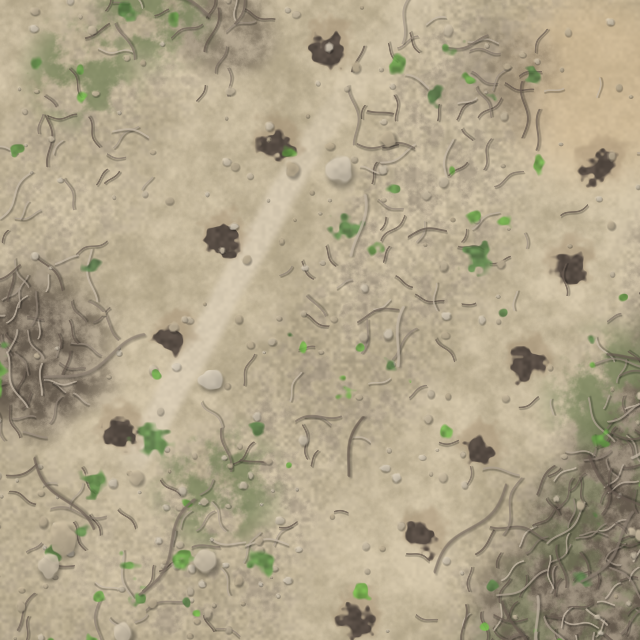
A WebGL 2 fragment shader for this texture:

```glsl
#version 300 es
precision highp float;
uniform vec2 u_resolution;
out vec4 fragColor;

float hash(vec2 p) {
  return fract(sin(dot(p, vec2(127.1, 311.7))) * 43758.545);
}

float noise(vec2 p) {
  vec2 i = floor(p), f = fract(p);
  f = f * f * (3.0 - 2.0 * f);
  return mix(mix(hash(i), hash(i + vec2(1, 0)), f.x),
             mix(hash(i + vec2(0, 1)), hash(i + 1.0), f.x), f.y);
}

float fbm(vec2 p) {
  float sum = 0.0, amp = 0.48;
  for (int i = 0; i < 5; i++) {
    sum += amp * noise(p);
    p = mat2(1.6, 1.2, -1.2, 1.6) * p + 7.3;
    amp *= 0.55;
  }
  return sum;
}

float below(float edge, float soft, float x) {
  return 1.0 - smoothstep(edge, edge + soft, x);
}

float blob(vec2 p, float x, float y, float radius) {
  return below(0.45, 0.7, length(p - vec2(x, y)) / radius);
}

// x runs across the planted rows, y along them
vec2 toRows(vec2 p) {
  return mat2(0.878, 0.478, -0.478, 0.878) * p;
}

float litterAt(vec2 p) {
  vec2 r = toRows(p);
  r.x += 0.07 * (noise(p * 8.0) - 0.5);
  float between = smoothstep(0.09, 0.17, r.x) * below(0.32, 0.11, r.x);
  float left = below(-0.22, 0.12, r.x) * smoothstep(-0.42, -0.32, r.x);
  float low = below(0.2, 0.14, r.y) * below(0.2, 0.2, r.x);
  float litter = max(max(between, 0.8 * left), max(0.7 * low, smoothstep(0.55, 0.63, r.x)));
  return litter * (1.0 - blob(p, 0.93, 0.88, 0.16));
}

float brushAt(vec2 p) {
  p += 0.06 * (vec2(noise(p * 13.0), noise(p * 13.0 + 40.0)) - 0.5);
  float piles = max(blob(p, 0.05, 0.46, 0.14), 0.6 * blob(p, 0.36, 0.97, 0.09));
  piles = max(piles, 0.4 * blob(p, 0.79, 0.87, 0.1));
  return max(piles, smoothstep(0.59, 0.69, toRows(p).x));
}

// Random point in one of the nine nearest cells
vec2 scatter(vec2 p, float scale, int k, float seed, out vec2 key) {
  vec2 cell = floor(p * scale) + vec2(k % 3 - 1, k / 3 - 1);
  key = cell + seed;
  return (cell + vec2(hash(key), hash(key + 19.0))) / scale;
}

void drawTwigs(inout vec3 col, vec2 p, float scale, float width, float amount) {
  for (int k = 0; k < 9; k++) {
    vec2 key, c = scatter(p, scale, k, scale, key);
    if (hash(key + 31.0) > amount * (0.03 + 0.3 * litterAt(c) + brushAt(c))) continue;
    float angle = 2.8 * hash(key + 47.0) - 0.4;
    vec2 q = mat2(cos(angle), -sin(angle), sin(angle), cos(angle)) * (p - c) * scale;
    q.y += 0.1 * sin(q.x * 4.0 + 6.0 * hash(key + 53.0));
    q.x = max(abs(q.x) - 0.3 - 0.5 * hash(key + 61.0), 0.0);
    q /= scale;
    vec3 wood = mix(vec3(0.4, 0.35, 0.31), vec3(0.77, 0.72, 0.65), smoothstep(0.25, 0.95, hash(key + 71.0)));
    col *= 1.0 - 0.22 * below(0.0, width * 2.0, length(q + vec2(0, 0.003)));
    col = mix(col, wood, 0.75 * below(width * 0.3, width * 1.1, length(q)));
  }
}

void drawStones(inout vec3 col, vec2 p, float scale, float sparse) {
  for (int k = 0; k < 9; k++) {
    vec2 key, c = scatter(p, scale, k, 37.0, key);
    float stony = max(blob(c, 0.34, 0.16, 0.17), blob(c, 0.02, 0.14, 0.13));
    if (hash(key + 31.0) > sparse + 0.33 * stony) continue;
    float size = mix(0.1, 0.3, hash(key + 43.0)) / scale;
    vec2 q = (p - c) / size * vec2(1.0, 0.8 + 0.5 * hash(key + 59.0));
    float d = length(q) + 0.5 * (noise(q * 1.4 + key) - 0.5);
    float soft = 0.0025 / size;
    col *= 1.0 - 0.3 * below(0.7, 0.7, length(q - vec2(0.2, -0.35)));
    vec3 rock = mix(vec3(0.74, 0.68, 0.57), vec3(0.83, 0.79, 0.72), hash(key + 67.0));
    rock *= 0.92 + 0.09 * dot(q, vec2(-0.5, 0.8)) + 0.1 * noise(p * 120.0);
    col = mix(col, rock, 0.9 * below(1.0 - soft, 2.0 * soft, d));
  }
}

void drawPlants(inout vec3 col, vec2 p, float scale, float amount) {
  float ragged = 1.3 * noise(p * 95.0) + 0.7 * noise(p * 45.0) - 1.0;
  for (int k = 0; k < 9; k++) {
    vec2 key, c = scatter(p, scale, k, 63.0, key);
    if (hash(key + 31.0) > amount * litterAt(c)) continue;
    float size = mix(0.13, 0.34, hash(key + 43.0)) / scale;
    vec3 green = mix(vec3(0.33, 0.46, 0.28), vec3(0.42, 0.67, 0.26), hash(key + 59.0));
    green *= 0.8 + 0.4 * noise(p * 130.0);
    col = mix(col, green, 0.85 * below(0.45, 0.6, length(p - c) / size + ragged));
  }
}

void drawPit(inout vec3 col, vec2 p, float across, float along) {
  vec2 q = p - vec2(across, along) * mat2(0.878, 0.478, -0.478, 0.878);
  float ragged = 0.9 * noise(p * 55.0) + 0.6 * noise(p * 120.0) - 0.75;
  float rim = length(q - vec2(0.004, 0.012)) / 0.041 + 0.5 * ragged;
  col = mix(col, vec3(0.64, 0.56, 0.45), 0.5 * below(0.6, 0.5, rim));
  vec3 earth = vec3(0.32, 0.28, 0.25) * (0.85 + 0.3 * noise(p * 150.0));
  col = mix(col, earth, 0.95 * below(0.8, 0.3, length(q / vec2(0.025, 0.022)) + ragged));
}

void main() {
  vec2 p = gl_FragCoord.xy / u_resolution.y, r = toRows(p);
  float litter = litterAt(p), broad = fbm(p * 9.0), fine = fbm(p * 48.0 + 20.0);

  // Bare soil, warm patch and pale wheel streak
  vec3 col = mix(vec3(0.69, 0.64, 0.53), vec3(0.83, 0.775, 0.665), smoothstep(0.2, 0.75, mix(broad, fine, 0.45)));
  col = mix(col, vec3(0.82, 0.72, 0.57), 0.6 * blob(p, 0.93, 0.87, 0.18));
  float bend = 0.052 + 0.35 * pow(max(r.y - 0.8, 0.0), 2.0);
  float streak = below(0.012, 0.018, abs(r.x - bend + 0.015 * (broad - 0.5)));
  streak *= smoothstep(0.3, 0.38, r.y) * (1.0 - 0.75 * smoothstep(0.8, 1.05, r.y));
  col = mix(col, vec3(0.855, 0.805, 0.715), 0.8 * streak);

  // Littered ground and brush shade
  col = mix(col, vec3(0.63, 0.58, 0.505), litter * (0.12 + 0.6 * smoothstep(0.45, 0.75, fine)));
  col *= 1.0 + (0.05 + 0.12 * litter) * (noise(p * 170.0) - 0.5);
  vec3 thicket = mix(vec3(0.34, 0.3, 0.26), vec3(0.61, 0.56, 0.49), smoothstep(0.3, 0.75, fine));
  col = mix(col, thicket, 0.85 * brushAt(p));

  // Weedy haze
  float weeds = max(blob(p, 0.13, 0.89, 0.1), blob(p, 0.24, 0.99, 0.11));
  weeds = max(weeds, max(blob(p, 0.34, 0.24, 0.11), blob(p, 0.96, 0.38, 0.12)));
  weeds = max(weeds, 0.6 * smoothstep(0.6, 0.7, r.x));
  col = mix(col, vec3(0.46, 0.51, 0.35), 0.75 * weeds * smoothstep(0.4, 0.65, fbm(p * 26.0 + 5.0)));

  // Planting pits in two rows
  drawPit(col, p, 0.01, 0.369 + 0.1725 * clamp(round((r.y - 0.369) / 0.1725), 0.0, 4.0));
  float along = 0.293 + 0.16 * clamp(round((r.y - 0.293) / 0.16), 0.0, 5.0);
  drawPit(col, p, 0.52 - 0.3 * pow(along - 0.68, 2.0), along);

  // Scattered debris, stones and plants
  drawTwigs(col, p, 30.0, 0.0015, 0.8);
  drawTwigs(col, p, 17.0, 0.0018, 0.7);
  drawStones(col, p, 42.0, 0.09);
  drawPlants(col, p, 24.0, 0.12);
  drawPlants(col, p, 13.0, 0.17);
  drawStones(col, p, 14.0, 0.012);
  drawTwigs(col, p, 9.0, 0.0026, 0.45);
  fragColor = vec4(col, 1.0);
}
```
